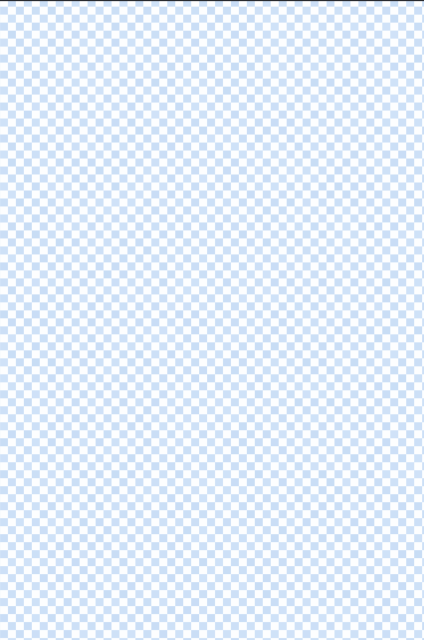
Give the GLSL for this pattern, as a Shadertoy shader.

```glsl
float hash(vec2 cell) {
    vec3 q = fract(vec3(cell.xyx) * 0.1031);
    q += dot(q, q.yzx + 33.33);
    return fract((q.x + q.y) * q.z);
}

// Alternates between +1 and -1 per unit cell, with a soft ramp at each border
vec2 squareWave(vec2 p, vec2 softness) {
    vec2 parity = 1.0 - 2.0 * mod(floor(p), 2.0);
    vec2 borderDistance = 0.5 - abs(fract(p) - 0.5);
    return parity * min(2.0 * borderDistance / softness, 1.0);
}

void mainImage(out vec4 fragColor, in vec2 fragCoord) {
    vec2 uv = fragCoord / iResolution.xy;
    vec2 cellCount = vec2(53.24, 80.08);

    // Rows run down from a cropped first row
    vec2 p = vec2(uv.x, 1.0 - uv.y) * cellCount - vec2(0.0, 0.834);

    // Checker coverage
    vec2 softness = max(vec2(0.15), cellCount / iResolution.xy);
    vec2 wave = squareWave(p, softness);
    float checker = 0.5 + 0.5 * wave.x * wave.y;

    // Faint tint change from square to square
    vec3 blue = mix(vec3(0.785, 0.865, 0.962), vec3(0.815, 0.887, 0.972), hash(floor(p) + 100.0));
    vec3 color = mix(vec3(0.992, 0.998, 1.0), blue, checker);

    // Thin dark rule along the top edge
    float pixel = 1.0 / iResolution.y;
    float rule = clamp((0.0018 - (1.0 - uv.y)) / pixel + 0.5, 0.0, 1.0);
    color = mix(color, vec3(0.16, 0.17, 0.19), rule);

    fragColor = vec4(color, 1.0);
}
```
